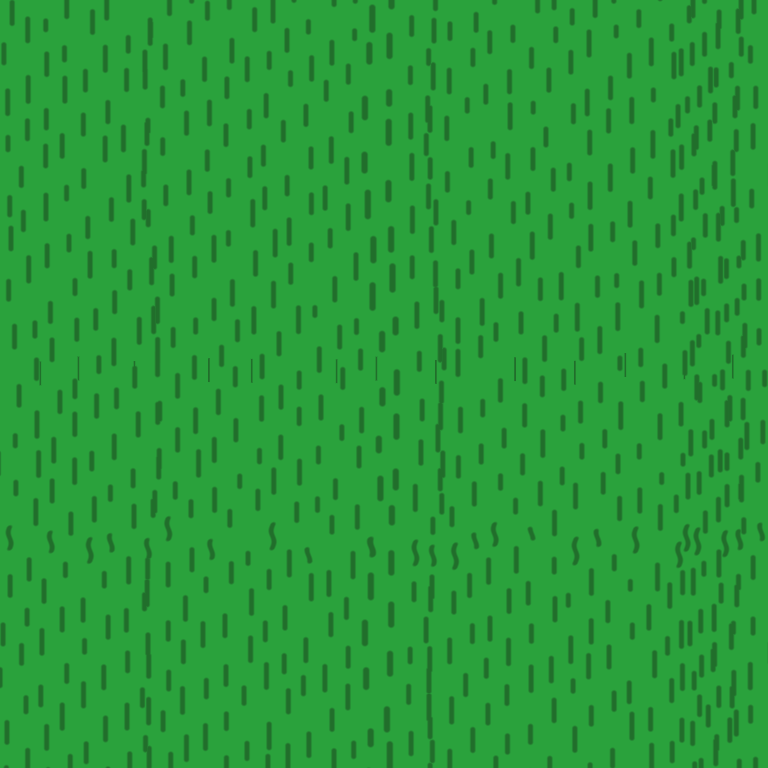
A WebGL 1 fragment shader for this pattern:

```glsl
precision highp float;
// Flat green lawn covered with staggered, soft, upright dark dashes.
uniform vec2 u_resolution;

float hash(vec2 p) {
  return fract(sin(dot(p, vec2(127.1, 311.7))) * 43758.5453);
}

float band(float x, float center, float halfWidth) {
  return step(abs(x - center), halfWidth);
}

// Signed distance to an upright capsule centred on the origin.
float capsule(vec2 p, float halfLength, float radius) {
  p.y -= clamp(p.y, -halfLength, halfLength);
  return length(p) - radius;
}

// Distance to the nearest dash; crowded = 1.0 keeps only the dense columns.
float dashes(vec2 uv, vec2 grid, float seed, float crowded) {
  float nearest = 1.0;
  float column = floor(uv.x * grid.x);
  for (int i = -1; i <= 1; i++) {
    float col = column + float(i);
    float stagger = fract(col * 0.382 + seed * 0.37);
    float row = floor(uv.y * grid.y - stagger);
    for (int j = -1; j <= 1; j++) {
      vec2 id = vec2(col, row + float(j));
      vec2 key = id + seed * 17.3;
      vec2 center = (id + vec2(0.5, 0.5 + stagger)) / grid;
      float dense = band(center.x, 0.2, 0.02) + band(center.x, 0.58, 0.013)
                  + band(center.x, 0.93, 0.036);
      float wide = band(center.x, 0.495, 0.033);

      // Jitter each dash and let whole columns drift sideways with height.
      center.x += (hash(key) - 0.5) * 0.4 / grid.x;
      center.y += (hash(key + 41.0) - 0.5) * 0.35 / grid.y;
      center.x += 0.008 * cos((center.y - 0.48) * 9.0);

      vec2 p = uv - center;
      float bend = band(center.y, 0.295, 0.02);
      p.x += bend * 0.0018 * sin(p.y * 220.0);
      float halfLength = mix(0.005, 0.0155, sqrt(hash(key + 73.0)));
      float d = capsule(p, halfLength, 0.0032 + 0.0008 * wide);
      nearest = min(nearest, d + crowded * (1.0 - min(dense, 1.0)));
    }
  }
  return nearest;
}

// One sparse row of thin, crisp slivers.
float slivers(vec2 uv) {
  float id = floor(uv.x * 13.0);
  float x = (id + 0.25 + 0.5 * hash(vec2(id, 5.0))) / 13.0;
  float y = 0.52 + 0.014 * (hash(vec2(id, 9.0)) - 0.5);
  vec2 d = abs(uv - vec2(x, y)) - vec2(0.0011, 0.0155);
  return max(d.x, d.y);
}

void main() {
  vec2 uv = gl_FragCoord.xy / u_resolution;
  float pixel = 1.0 / min(u_resolution.x, u_resolution.y);

  float d = dashes(uv, vec2(38.0, 16.0), 1.0, 0.0);
  d = min(d, dashes(uv, vec2(43.0, 16.0), 2.0, 1.0));
  float softness = max(0.0017, 0.75 * pixel);
  float ink = 1.0 - smoothstep(-softness, softness, d);
  ink = max(ink, 1.0 - smoothstep(-0.5 * pixel, 0.5 * pixel, slivers(uv)));

  vec3 grass = vec3(0.165, 0.635, 0.235);
  vec3 blade = vec3(0.13, 0.43, 0.17);
  gl_FragColor = vec4(mix(grass, blade, ink), 1.0);
}
```
